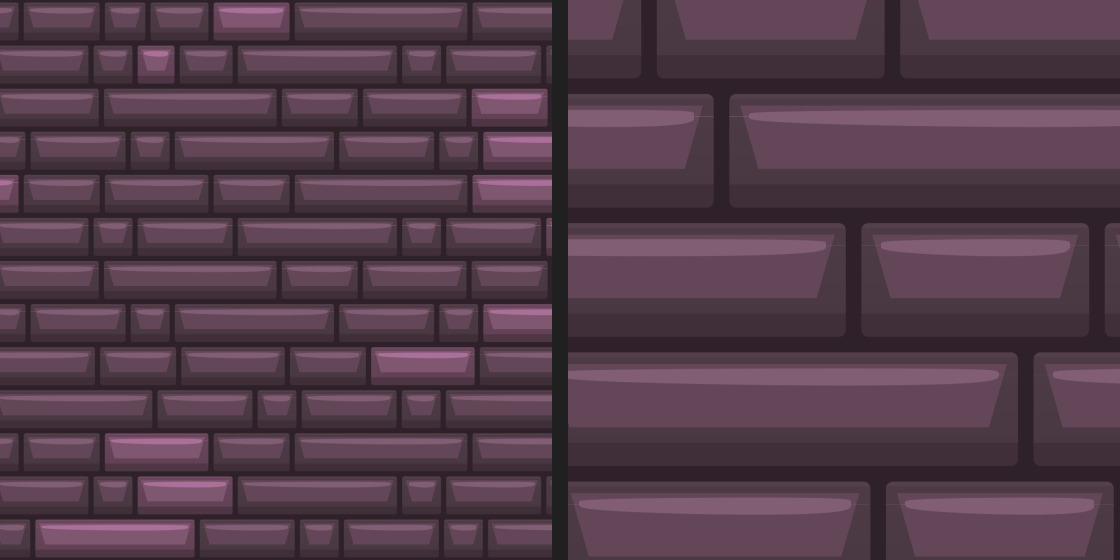
Left: the whole. Right: its middle third, enlarged.
A Shadertoy shader for this texture:

```glsl
const float COURSES = 13.0;
const float GAP = 0.06;      // half a mortar joint, in course heights
const vec3 MORTAR = vec3(0.18, 0.13, 0.16);

struct Brick {
    float x;      // distance from the left joint
    float width;
    float lit;    // 1 for a bright brick
};

float hash(vec2 p) {
    return fract(sin(dot(p, vec2(127.1, 311.7))) * 43758.545);
}

float fill(float d, float soft) {
    return 1.0 - smoothstep(-soft, soft, d);
}

float roundBox(vec2 p, vec2 halfSize, float radius) {
    vec2 q = abs(p) - halfSize + radius;
    return length(max(q, 0.0)) + min(max(q.x, q.y), 0.0) - radius;
}

// Seven kinds of course: four alternate, the others vary the bond
int courseKind(float row) {
    if (row == 12.0) return 6;
    float k = mod(row, 10.0);
    return int(k < 8.0 ? mod(k, 4.0) : k - 4.0);
}

// Each course cycles through a long brick and two pairs of shorter ones
Brick findBrick(float x, float row) {
    float starts[7] = float[7](6.77, 5.45, 2.35, 3.99, -1.86, -0.22, 0.76);
    int kind = courseKind(row);
    bool reversed = kind < 2;
    bool broad = kind % 2 == 0 && kind < 6;
    vec3 size = broad ? vec3(4.12, 1.88, 2.52) : vec3(3.81, 2.32, 1.02);
    float pairWidth = size.y + size.z;
    float period = size.x + 2.0 * pairWidth;

    float s = x - starts[kind];
    if (reversed) s = size.x - s;
    float cycle = floor(s / period);
    s -= cycle * period;

    float index = 0.0;
    float width = size.x;
    if (s >= size.x) {
        s -= size.x;
        float pair = floor(s / pairWidth);
        s -= pair * pairWidth;
        bool second = s >= size.y;
        if (second) s -= size.y;
        width = second ? size.z : size.y;
        index = 1.0 + 2.0 * pair + (second ? 1.0 : 0.0);
    }
    if (reversed) s = width - s;

    float chosen = floor(6.0 * hash(vec2(row + 3.0, cycle + 7.0)));
    float lit = index == chosen ? 1.0 : 0.0;

    // Some middling bricks are cut in two
    if (index > 0.0 && width > 1.5 && hash(vec2(row * 5.0 + index, cycle + 21.0)) < 0.08) {
        float cut = 0.42 * width;
        if (s < cut) {
            width = cut;
        } else {
            s -= cut;
            width -= cut;
            lit = 0.0;
        }
    }
    return Brick(s, width, lit);
}

// Flat sheen that tapers to the left
float sheen(float x, float v, float width) {
    float inset = 0.21;
    float t = clamp((x - inset) / (width - 2.0 * inset), 0.0, 1.0);
    float swell = pow(4.0 * t * (1.0 - t), 0.3) * mix(0.65, 1.0, t);
    float offset = v - 0.235;
    return max(-offset - 0.055 * sqrt(swell), offset - 0.095 * swell);
}

vec3 shadeBrick(Brick b, float v, float soft) {
    vec3 side = mix(vec3(0.29, 0.22, 0.26), vec3(0.39, 0.26, 0.34), b.lit);
    vec3 base = mix(vec3(0.25, 0.18, 0.22), vec3(0.31, 0.21, 0.27), b.lit);
    vec3 face = mix(vec3(0.39, 0.28, 0.35), vec3(0.50, 0.34, 0.44), b.lit);
    vec3 glow = mix(vec3(0.51, 0.37, 0.46), vec3(0.67, 0.44, 0.60), b.lit);
    float fromCentre = abs(b.x - 0.5 * b.width);

    // Outer block with a lighter top edge and a shaded foot
    vec3 color = side * mix(1.05, 0.97, v);
    color = mix(color, side * 1.14, fill(v - 0.095, soft));
    color = mix(color, base, fill(0.76 - v, soft));

    // Raised face, narrowing downwards
    float inset = mix(0.145, 0.285, (v - 0.15) / 0.49);
    float faceDist = max(fromCentre - 0.5 * b.width + inset, abs(v - 0.395) - 0.245);
    color = mix(color, face, fill(faceDist, soft));
    color = mix(color, glow, fill(sheen(b.x, v, b.width), soft));

    // Rounded outline set in mortar
    vec2 p = vec2(b.x - 0.5 * b.width, v - 0.5);
    float outline = roundBox(p, vec2(0.5 * b.width, 0.5) - GAP, 0.055);
    return mix(MORTAR, color, fill(outline, soft));
}

void mainImage(out vec4 fragColor, in vec2 fragCoord) {
    vec2 uv = fragCoord / iResolution.xy;
    vec2 p = vec2(uv.x * 0.984, 1.0 - uv.y) * COURSES;
    float row = floor(p.y);
    float soft = 0.75 * COURSES / iResolution.y;
    Brick brick = findBrick(p.x, row);
    fragColor = vec4(shadeBrick(brick, p.y - row, soft), 1.0);
}
```
